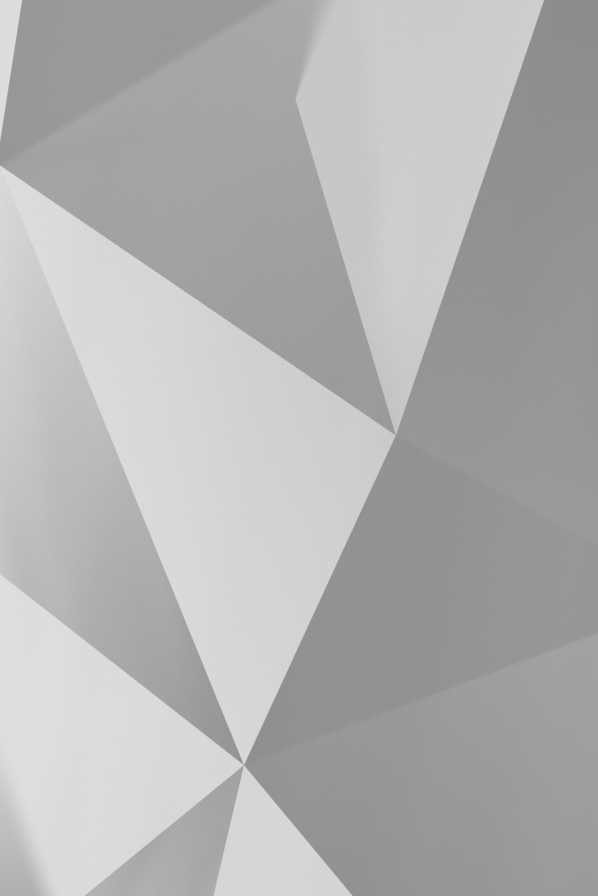
Give the GLSL for this background, as a WebGL 2 fragment shader.

```glsl
#version 300 es
precision highp float;
// Folded grey paper facets meeting at sharp creases, with soft shading.
uniform vec2 u_resolution;
out vec4 fragColor;

#define EDGE_PIXELS 0.8
#define STREAK 0.012
#define GRAIN 0.008

// Corners in canvas widths, y running down from the top edge.
const vec2 LEFT = vec2(0.0, 0.277);
const vec2 HUB = vec2(0.662, 0.729);
const vec2 FAN = vec2(0.408, 1.281);
const vec2 NOTCH = vec2(0.494, 0.166);

float hash(vec2 p) {
    p = fract(p * vec2(0.1031, 0.1137));
    p += dot(p, p.yx + 33.33);
    return fract((p.x + p.y) * p.x * 91.7);
}

float noise(vec2 p) {
    vec2 i = floor(p), f = fract(p);
    f = f * f * (3.0 - 2.0 * f);
    return mix(mix(hash(i), hash(i + vec2(1, 0)), f.x),
               mix(hash(i + vec2(0, 1)), hash(i + vec2(1, 1)), f.x), f.y);
}

// Signed distance to line a-b, positive below a left-to-right line.
float side(vec2 p, vec2 a, vec2 b) {
    vec2 d = normalize(b - a), q = p - a;
    return d.x * q.y - d.y * q.x;
}

float cover(float dist, float width) {
    return smoothstep(-width, width, dist);
}

// Dark upper sheet with two soft folds.
float upperSheet(vec2 p) {
    float above = 0.60 + 0.02 * p.x;
    float below = 0.655 - 0.075 * (p.y - 0.2) - 0.02 * p.x;
    float fold = cover(side(p, LEFT, vec2(0.46, 0.0)), 0.008);
    float shade = mix(above, below, fold);
    float ridge = side(p, LEFT, vec2(0.49, 0.17));
    return shade - 0.02 * exp(-abs(ridge) * 35.0) * (1.0 - smoothstep(0.0, 0.4, p.x));
}

// Pale upper facet, dimmer along its left crease.
float upperPale(vec2 p) {
    float crease = side(p, HUB, vec2(0.60, 0.0));
    return 0.775 + 0.025 * cover(crease, 0.03) + 0.02 * p.y - 0.03 * smoothstep(0.45, 0.73, p.y);
}

// Dark right side, divided by two faint folds.
float rightSheet(vec2 p, float aa) {
    float top = 0.55 + 0.06 * p.y;
    float middle = 0.565 + 0.055 * (p.x - 0.5);
    float low = 0.585 + 0.08 * (p.x - 0.5) - 0.07 * (p.y - 1.25);
    float shade = mix(top, middle, cover(side(p, HUB, vec2(1.0, 0.914)), 3.0 * aa));
    return mix(shade, low, cover(side(p, FAN, vec2(1.0, 1.06)), 3.0 * aa));
}

// Bright lower-left facet with a shadowed corner.
float lowerPale(vec2 p) {
    float corner = side(p, vec2(0.0, 1.27), vec2(0.078, 1.5));
    float shade = 0.875 - 0.09 * p.x - 0.03 * abs(p.y - 1.2);
    return shade - cover(corner, 0.025) * (0.06 + 0.5 * max(p.y - 1.27, 0.0));
}

void main() {
    vec2 uv = gl_FragCoord.xy / u_resolution;
    vec2 p = vec2(uv.x, 1.5 * (1.0 - uv.y));
    float aa = EDGE_PIXELS / u_resolution.x;

    // Upper facets, with the pale one melting away above the notch.
    float shade = upperSheet(p);
    float blur = aa + 0.16 * max(NOTCH.y - p.y, 0.0);
    float pale = cover(side(p, HUB, NOTCH), aa)
               * cover(side(p, NOTCH, vec2(0.545, 0.0)), blur);
    shade = mix(shade, upperPale(p), pale);
    shade = mix(shade, 0.87, cover(side(p, vec2(0.037, 0.0), vec2(0.0, 0.238)), aa));

    // Large central facet and the shaded one on its left.
    float centre = 0.865 - 0.13 * p.x + 0.03 * (p.y - 0.3);
    shade = mix(shade, centre, cover(side(p, LEFT, HUB), aa));
    float leftFacet = 0.84 - 0.38 * p.x - 0.14 * (p.y - 0.4);
    leftFacet += 0.04 * (noise(vec2(p.x * 22.0 - p.y * 4.0, p.y * 3.0)) - 0.5);
    shade = mix(shade, leftFacet, cover(side(p, LEFT, FAN), aa));

    // Fan of facets along the bottom.
    shade = mix(shade, lowerPale(p), cover(side(p, vec2(0.0, 0.961), FAN), aa));
    float below = cover(side(p, vec2(0.141, 1.5), FAN), aa);
    float wedge = 0.63 + 0.22 * (p.y - FAN.y);
    wedge += 0.04 * (noise(vec2(p.x * 25.0 + p.y * 12.0, p.y * 4.0)) - 0.5);
    float lastPale = cover(side(p, vec2(0.357, 1.5), FAN), aa);
    shade = mix(shade, mix(wedge, 0.835, lastPale), below);

    // Right side overlaps everything.
    float rightEdge = max(side(p, HUB, vec2(0.910, 0.0)), side(p, FAN, HUB));
    rightEdge = min(rightEdge, side(p, vec2(0.590, 1.5), FAN));
    shade = mix(shade, rightSheet(p, aa), cover(rightEdge, aa));

    // Faint brushed streaks and paper grain.
    shade += STREAK * (noise(vec2(p.x * 18.0 + p.y * 3.0, p.y * 2.0)) - 0.5);
    shade += GRAIN * (noise(p * 300.0) - 0.5);
    fragColor = vec4(vec3(shade), 1.0);
}
```
